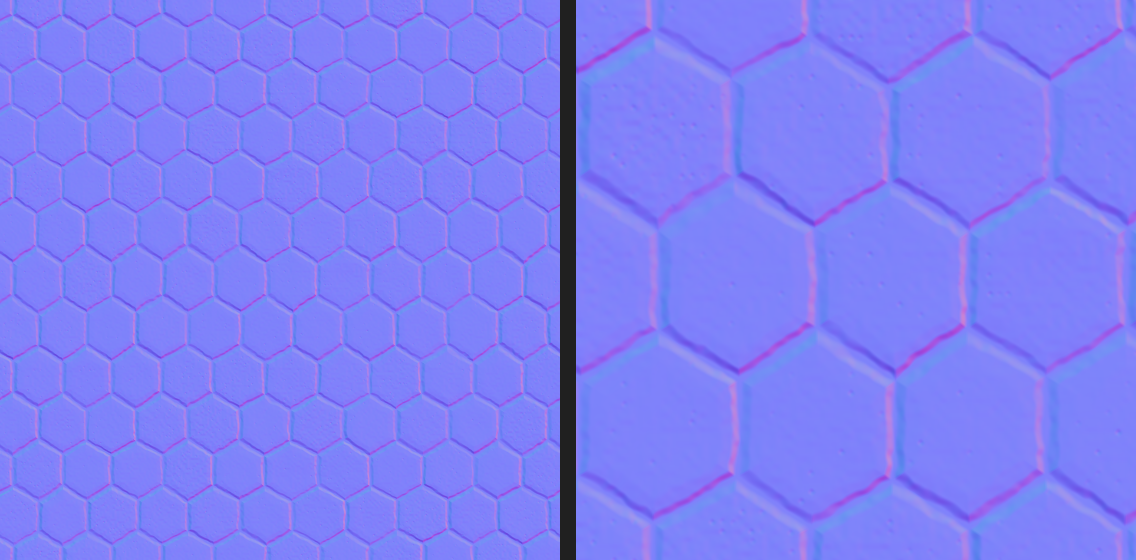
Left, the full canvas; right, a detail of the centre.
A WebGL 1 fragment shader for this texture map:

```glsl
precision highp float;
// Normal map of worn hexagonal paving: 11 columns by 12 rows of pointy-top tiles, seamless.

uniform vec2 u_resolution;

const float TAU = 6.2831853;
const float ROW_STEP = 0.8660254;          // row pitch when a tile is one unit wide
const vec2 GRID = vec2(11.0, 12.0);        // tiles across and down
const vec2 GRID_SHIFT = vec2(-0.74, 0.0);
const vec2 UNEVENNESS = vec2(0.055, 0.10); // slow drift of the tile pitch
const float SAMPLE_STEP = 0.0010;

float hash(vec2 p) {
  return fract(sin(dot(p, vec2(127.1, 311.7))) * 43758.545);
}

vec2 hash2(vec2 p) {
  return vec2(hash(p), hash(p + 57.3));
}

// Value noise in -0.5..0.5 that repeats every "period" lattice cells.
float noise(vec2 uv, float period, float seed) {
  vec2 p = uv * period;
  vec2 i = floor(p);
  vec2 f = fract(p);
  f = f * f * (3.0 - 2.0 * f);
  vec2 lo = mod(i, period) + seed;
  vec2 hi = mod(i + 1.0, period) + seed;
  float bottom = mix(hash(lo), hash(vec2(hi.x, lo.y)), f.x);
  float top = mix(hash(vec2(lo.x, hi.y)), hash(hi), f.x);
  return mix(bottom, top, f.y) - 0.5;
}

vec2 noise2(vec2 uv, float period) {
  return vec2(noise(uv, period, 3.0), noise(uv, period, 71.0));
}

// Offset from the centre of the nearest hexagon.
vec2 hexOffset(vec2 q) {
  vec2 pitch = vec2(1.0, 2.0 * ROW_STEP);
  vec2 a = mod(q, pitch) - 0.5 * pitch;
  vec2 b = mod(q - 0.5 * pitch, pitch) - 0.5 * pitch;
  return dot(a, a) < dot(b, b) ? a : b;
}

float hexEdgeDistance(vec2 offset) {
  vec2 o = abs(offset);
  return 0.5 - max(o.x, dot(o, vec2(0.5, ROW_STEP)));
}

// Sparse small dents, 0..1, one at most in each lattice cell.
float pits(vec2 uv, float period, float density) {
  vec2 p = uv * period;
  vec2 cell = mod(floor(p), period);
  vec2 centre = 0.4 + 0.2 * hash2(cell + 19.0);
  float present = step(1.0 - density, hash(cell));
  float dent = 1.0 - smoothstep(0.0, 0.4, length(fract(p) - centre));
  return present * dent * (0.3 + 0.7 * hash(cell + 5.0));
}

// Surface height, measured in tile widths.
float height(vec2 uv) {
  // Hand-laid layout: drifting pitch, shifted tiles and wobbling edges
  vec2 q = uv * GRID + UNEVENNESS * sin(TAU * (uv - vec2(0.04, 0.0))) + GRID_SHIFT;
  q.y *= ROW_STEP;
  q += 0.07 * noise2(uv, 12.0) + 0.014 * noise2(uv, 50.0);

  vec2 offset = hexOffset(q);
  vec2 tile = floor((q - offset) * vec2(2.0, 1.0 / ROW_STEP) + 0.5);
  tile = mod(tile, vec2(2.0, 1.0) * GRID);
  float character = hash(tile + 11.0);
  float roughness = hash(tile + 37.0);
  roughness *= roughness;

  // Bevel: steep on the lower right, softer on the upper left
  float softness = 0.5 + 0.5 * dot(offset / (length(offset) + 0.001), vec2(-0.6, 0.8));
  float width = mix(0.052, 0.080, softness) * mix(0.8, 1.2, character);
  float chips = 0.020 * noise(uv, 95.0, 23.0) + 0.014 * noise(uv, 200.0, 66.0);
  float edge = hexEdgeDistance(offset) + chips - 0.006;
  float bevel = 0.78 * smoothstep(0.0, width, edge)
              + 0.22 * smoothstep(0.5 * width, 2.6 * width, edge);

  // Tile face: slight tilt, low swells, grain and dents
  vec2 tilt = 0.024 * (hash2(tile + 3.0) - 0.5);
  float face = 0.017 + 0.006 * character + dot(tilt, offset);
  face += 0.004 * noise(uv, 34.0, 8.0);
  face += mix(0.0013, 0.0034, roughness) * noise(uv, 230.0, 41.0);
  face -= 0.0032 * pits(uv, 170.0, mix(0.03, 0.18, roughness));

  // Uneven mortar inside the joints
  float mortar = 0.004 * noise(uv, 80.0, 90.0) * (1.0 - bevel);
  return bevel * face + mortar;
}

vec2 slope(vec2 uv) {
  vec2 e = vec2(SAMPLE_STEP, 0.0);
  vec2 rise = vec2(height(uv + e.xy) - height(uv - e.xy),
                   height(uv + e.yx) - height(uv - e.yx));
  return rise / (2.0 * SAMPLE_STEP * GRID.x);
}

// Worn upper and left faces lie flatter than the lower right ones.
vec2 wearDown(vec2 gradient, vec2 flatness) {
  return mix(gradient, gradient * flatness, step(0.0, gradient * vec2(1.0, -1.0)));
}

vec3 encodeNormal(vec2 gradient) {
  vec3 normal = normalize(vec3(-gradient, 1.0));
  vec3 colour = 0.5 + 0.5 * normal;
  colour.b = 0.985 * colour.b - 0.12 * length(normal.xy);
  return colour;
}

void main() {
  vec2 uv = gl_FragCoord.xy / u_resolution;
  vec2 lean = vec2(0.0, -0.02);
  vec2 gradient = wearDown(slope(uv), vec2(0.75, 0.5)) + lean;
  gl_FragColor = vec4(encodeNormal(gradient), 1.0);
}
```
